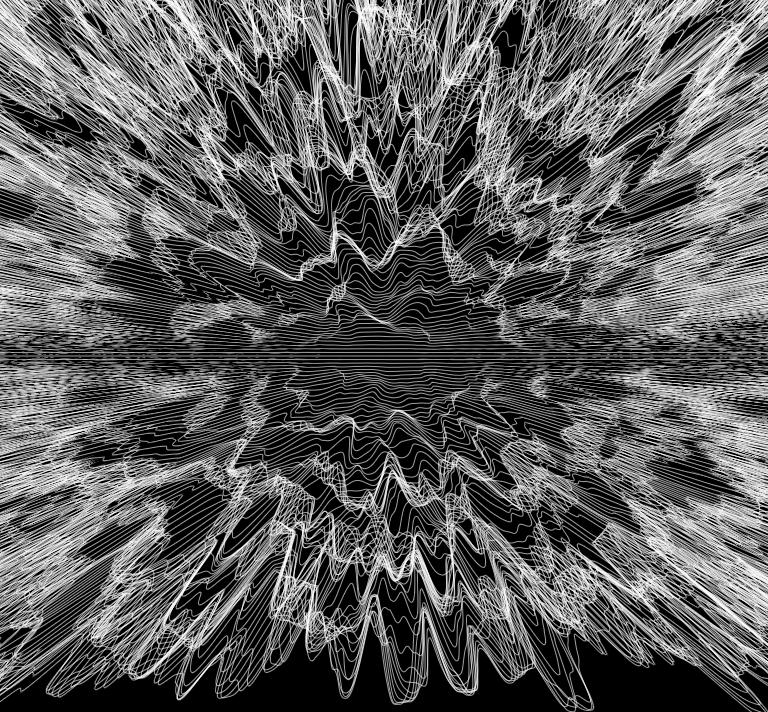
This background is drawn by a Shadertoy shader. Its source:

```glsl
// A burst of white contour lines: a ruled sheet pushed toward the viewer by noise.

const vec3  INK          = vec3(1.0);
const vec3  PAPER        = vec3(0.0);
const float LINE_SPACING = 0.0049;  // distance between rules, canvas heights
const float LINE_WIDTH   = 0.00088;
const float SOFTNESS     = 1.0;     // reach of a line's edge, pixels
const float LOWEST_LINE  = -85.0;   // the sheet ends below this rule
const float RELIEF       = 0.40;    // strength of the bumps
const float BUMP_FREQ    = 33.0;
const float DETAIL_FREQ  = 71.0;
const float DETAIL_MIX   = 0.25;
const float RING_RELIEF  = 0.03;    // terraces around the centre
const float RING_SPACING = 0.075;
const float RING_START   = 0.085;
const float HORIZON_CALM = 0.045;   // bumps fade within this height
const float MIN_SCALE    = 0.77;    // bounds of sheetScale()
const float MAX_SCALE    = 1.23;
const int   MAX_STEPS    = 72;
const float TAU          = 6.2831853;
const mat2  TILT         = mat2(0.8, 0.6, -0.6, 0.8); // hides the noise lattice

float hash(vec2 cell) {
    return fract(sin(dot(cell, vec2(127.1, 311.7))) * 43758.545);
}

float valueNoise(vec2 p) {
    vec2 cell = floor(p);
    vec2 f = fract(p);
    f = f * f * (3.0 - 2.0 * f);
    float low  = mix(hash(cell), hash(cell + vec2(1, 0)), f.x);
    float high = mix(hash(cell + vec2(0, 1)), hash(cell + vec2(1, 1)), f.x);
    return mix(low, high, f.y);
}

// Perspective magnification of a point on the sheet
float sheetScale(vec2 p) {
    vec2 tilted  = TILT * p;
    float bumps  = valueNoise(tilted * BUMP_FREQ + 17.3);
    float detail = valueNoise(tilted * DETAIL_FREQ + 53.7);
    float height = smoothstep(0.15, 0.85, mix(bumps, detail, DETAIL_MIX));
    float ring   = sin(TAU * (length(p) - RING_START) / RING_SPACING + 1.5 * bumps);
    float calm   = mix(0.12, 1.0, smoothstep(0.0, HORIZON_CALM, abs(p.y)));
    return 1.0 + calm * (RELIEF * (height - 0.5) + RING_RELIEF * ring);
}

// Soft line whose total light stays the same at any resolution
float lineCoverage(float dist, float pixel) {
    float reach = max(LINE_WIDTH, SOFTNESS * pixel);
    return LINE_WIDTH / reach * max(0.0, 1.0 - dist / reach);
}

void mainImage(out vec4 fragColor, in vec2 fragCoord) {
    float pixel = 1.0 / iResolution.y;
    vec2 q = (fragCoord - 0.5 * iResolution.xy) * pixel;

    // The flat rule on the horizon
    float unlit = 1.0 - lineCoverage(abs(q.y), pixel);

    // Only rules whose magnified position can reach this point
    float near = q.y / (LINE_SPACING * MAX_SCALE);
    float far  = q.y / (LINE_SPACING * MIN_SCALE);
    float first = max(floor(min(near, far)), LOWEST_LINE);
    float last  = ceil(max(near, far));

    for (int i = 0; i < MAX_STEPS; i++) {
        float rule = first + float(i);
        if (rule > last) break;

        // Where the ray from the centre through q crosses this rule
        float ruleY = rule * LINE_SPACING;
        float t = ruleY / q.y;
        if (!(t > 0.4 && t < 2.5)) continue;
        vec2 source = vec2(q.x * t, ruleY);

        // Implicit curve value divided by its gradient gives distance
        const float STEP = 0.0004;
        float scale = sheetScale(source);
        float slope = (sheetScale(source + vec2(STEP, 0.0)) - scale) / STEP;
        float offset = ruleY * scale - q.y;
        vec2 gradient = vec2(ruleY * t * slope, -1.0 - t * t * slope * q.x);
        float dist = abs(offset) / max(length(gradient), 0.35);
        unlit *= 1.0 - lineCoverage(dist, pixel);
    }

    fragColor = vec4(mix(INK, PAPER, unlit), 1.0);
}
```
